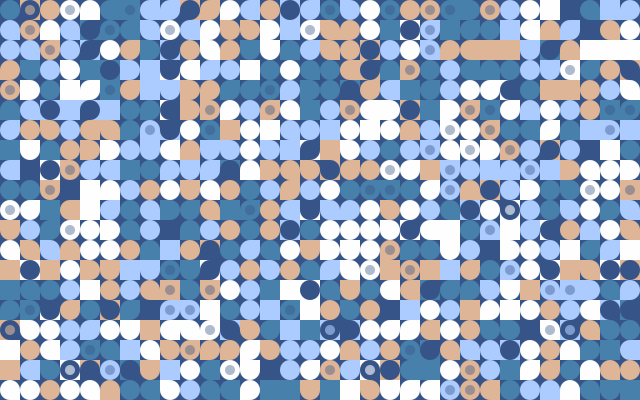
This pattern is drawn by a WebGL 2 fragment shader. Its source:

```glsl
#version 300 es
precision highp float;
// A mosaic of 32 x 20 square tiles, each pairing one tint with navy.
// Hashes per tile choose the tint, which corners are rounded into quarter
// circles, whether tint and navy swap, and whether a centre dot appears.

uniform vec2 u_resolution;
out vec4 fragColor;

const float ROWS = 20.0;
const float CORNER_RADIUS = 0.5;
const float DOT_RADIUS = 0.25;
const float DOT_CHANCE = 0.12;
const float SWAP_CHANCE = 0.10;
const float DOT_NAVY = 0.4;
const int SAMPLES = 2;

const vec3 WHITE = vec3(0.995);
const vec3 TEAL  = vec3(0.28, 0.50, 0.67);
const vec3 SKY   = vec3(0.675, 0.795, 0.995);
const vec3 TAN   = vec3(0.87, 0.71, 0.59);
const vec3 NAVY  = vec3(0.21, 0.33, 0.53);

// Independent random value per tile and seed
float hash(vec2 cell, float seed) {
    vec3 p = fract(vec3(cell, seed) * vec3(0.1031, 0.1030, 0.0973));
    p += dot(p, p.yzx + 33.33);
    return fract((p.x + p.y) * p.z);
}

vec3 pickTint(float r) {
    if (r < 0.275) return WHITE;
    if (r < 0.525) return TEAL;
    if (r < 0.775) return SKY;
    return TAN;
}

// Quadrant number 0..3, counted around the tile centre
int quadrant(vec2 p) {
    if (p.y >= 0.0) return p.x >= 0.0 ? 0 : 1;
    return p.x < 0.0 ? 2 : 3;
}

// Is this corner round? Shapes: circle, drop, arch, leaf, square
bool isRounded(int corner, float shape) {
    if (shape < 0.28) return true;
    if (shape < 0.54) return corner > 0;
    if (shape < 0.79) return corner < 2;
    if (shape < 0.86) return corner % 2 == 0;
    return false;
}

// Coverage of a disc with a soft edge
float disc(vec2 p, float radius, float blur) {
    return 1.0 - smoothstep(-blur, blur, length(p) - radius);
}

vec3 tileColor(vec2 pos, float blur) {
    vec2 cell = floor(pos);
    vec2 p = pos - cell - 0.5;

    // Shape, turned by a random number of quarter turns
    int turn = int(hash(cell, 11.0) * 4.0);
    int corner = (quadrant(p) + turn) % 4;
    bool rounded = isRounded(corner, hash(cell, 23.0));
    float body = rounded ? disc(p, CORNER_RADIUS, blur) : 1.0;

    // Tint on navy, or navy on tint
    vec3 tint = pickTint(hash(cell, 37.0));
    bool swapped = hash(cell, 53.0) < SWAP_CHANCE;
    vec3 color = mix(tint, NAVY, swapped ? body : 1.0 - body);

    // Translucent centre dot
    float hasDot = step(hash(cell, 71.0), DOT_CHANCE);
    vec3 dotColor = mix(tint, NAVY, DOT_NAVY);
    return mix(color, dotColor, hasDot * disc(p, DOT_RADIUS, blur));
}

void main() {
    float pixel = ROWS / u_resolution.y;

    // Average subsamples so tile borders stay smooth at any size
    vec3 sum = vec3(0.0);
    for (int j = 0; j < SAMPLES; j++) {
        for (int i = 0; i < SAMPLES; i++) {
            vec2 shift = (vec2(i, j) + 0.5) / float(SAMPLES) - 0.5;
            sum += tileColor((gl_FragCoord.xy + shift) * pixel, 0.4 * pixel);
        }
    }
    fragColor = vec4(sum / float(SAMPLES * SAMPLES), 1.0);
}
```
